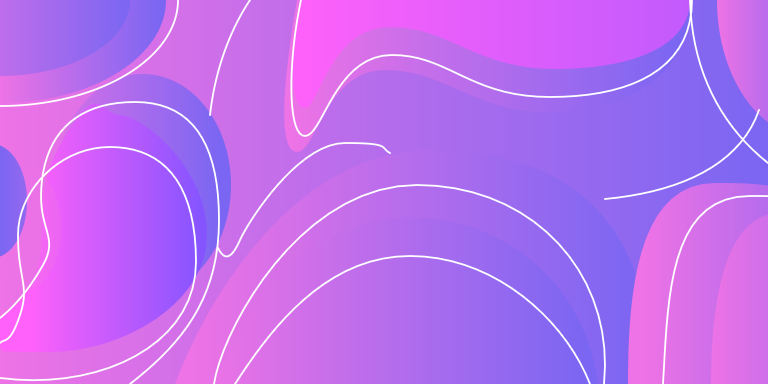
This background is drawn by a Shadertoy shader. Its source:

```glsl
// Flowing liquid blobs in pink, blue and magenta gradients under thin white curves.
// Outlines are chains of cubic curves, flattened to segments that give distance and
// inside/outside parity; the simpler blobs are ellipses. Layers are painted in order.

const vec2 BOARD = vec2(768.0, 384.0); // artboard units, y measured from the top
const int STEPS = 18;
const float STROKE = 0.9;
const vec3 PINK = vec3(0.93, 0.45, 0.90);
const vec3 ORCHID = vec3(0.70, 0.42, 0.93);
const vec3 BLUE = vec3(0.48, 0.40, 0.95);
const vec3 MAGENTA = vec3(1.0, 0.38, 0.98);
const vec3 VIOLET = vec3(0.52, 0.33, 1.0);
const vec3 WHITE = vec3(1.0);

struct Path { vec2 p, first, pen, handle; float dist, side; };

Path start(vec2 p, float x, float y) {
    vec2 a = vec2(x, y);
    return Path(p, a, a, a, 1e5, 1.0);
}

// Straight edge: updates the nearest distance and the crossing parity
void edge(inout Path s, vec2 b) {
    vec2 e = b - s.pen, w = s.p - s.pen;
    float t = clamp(dot(w, e) / max(dot(e, e), 1e-6), 0.0, 1.0);
    s.dist = min(s.dist, length(w - e * t));
    if ((s.pen.y > s.p.y) != (b.y > s.p.y) && w.x < e.x * w.y / e.y) s.side = -s.side;
    s.pen = b;
}

void curve(inout Path s, vec2 b, vec2 c, vec2 d) {
    vec2 a = s.pen;
    for (int i = 1; i <= STEPS; i++) {
        float t = float(i) / float(STEPS), u = 1.0 - t;
        edge(s, u*u*u*a + 3.0*u*t*(u*b + t*c) + t*t*t*d);
    }
    s.handle = 2.0 * d - c;
}

// First cubic of a path, then smooth continuations with a mirrored handle
void bend(inout Path s, vec4 handles, float x, float y) {
    curve(s, handles.xy, handles.zw, vec2(x, y));
}
void flow(inout Path s, float cx, float cy, float x, float y) {
    curve(s, s.handle, vec2(cx, cy), vec2(x, y));
}

float ellipse(vec2 p, vec2 center, vec2 r) {
    vec2 q = p - center;
    float k = length(q / r);
    return k * (k - 1.0) / max(length(q / (r * r)), 1e-5);
}

vec3 ramp(float x, float x0, float x1, vec3 a, vec3 b) {
    return mix(a, b, clamp((x - x0) / (x1 - x0), 0.0, 1.0));
}

void paint(inout vec3 col, vec3 ink, float d, float px) {
    col = mix(col, ink, clamp(0.5 - d / px, 0.0, 1.0));
}
void fill(inout vec3 col, vec3 ink, Path s, float px) {
    edge(s, s.first);
    paint(col, ink, s.side * s.dist, px);
}

void mainImage(out vec4 fragColor, in vec2 fragCoord) {
    vec2 p = fragCoord / iResolution.xy * BOARD;
    p.y = BOARD.y - p.y;
    float px = BOARD.y / iResolution.y;
    vec3 col = ramp(p.x, 0.0, BOARD.x, PINK, BLUE);
    Path s;

    // Corner blobs
    paint(col, ramp(p.x, 0.0, 160.0, PINK, BLUE), ellipse(p, vec2(0), vec2(166, 103)), px);
    paint(col, ramp(p.x, -90.0, 130.0, PINK, BLUE), ellipse(p, vec2(0), vec2(130, 76)), px);
    paint(col, ramp(p.x, 717.0, 775.0, PINK, ORCHID), ellipse(p, vec2(810, 0), vec2(93, 137)), px);

    // Top wave: soft shadow layer, then the bright layer
    s = start(p, 297.0, 0.0); bend(s, vec4(283, 80, 277, 152), 297.0, 152.0);
    flow(s, 325.0, 70.0, 385.0, 70.0); flow(s, 475.0, 112.0, 545.0, 112.0); flow(s, 690.0, 85.0, 690.0, 0.0);
    fill(col, ramp(p.x, 290.0, 680.0, PINK, BLUE), s, px);
    s = start(p, 300.0, 0.0); bend(s, vec4(288, 60, 291, 108), 305.0, 108.0);
    flow(s, 330.0, 27.0, 390.0, 27.0); flow(s, 475.0, 69.0, 555.0, 69.0); flow(s, 690.0, 45.0, 690.0, 0.0);
    fill(col, ramp(p.x, 290.0, 1100.0, MAGENTA, VIOLET), s, px);

    // Central hills
    s = start(p, 175.0, 384.0); bend(s, vec4(210, 290, 300, 150), 430.0, 150.0); flow(s, 650.0, 210.0, 655.0, 384.0);
    fill(col, ramp(p.x, 190.0, 640.0, PINK, BLUE), s, px);
    s = start(p, 215.0, 384.0); bend(s, vec4(250, 290, 320, 217), 410.0, 217.0); flow(s, 585.0, 280.0, 598.0, 384.0);
    fill(col, ramp(p.x, 205.0, 585.0, PINK, BLUE), s, px);

    // Lower right domes
    s = start(p, 628.0, 384.0); bend(s, vec4(628, 300, 635, 183), 715.0, 183.0); flow(s, 860.0, 183.0, 860.0, 384.0);
    fill(col, ramp(p.x, 645.0, 775.0, PINK, ORCHID), s, px);
    s = start(p, 711.0, 384.0); bend(s, vec4(711, 310, 722, 213), 780.0, 213.0); flow(s, 860.0, 213.0, 860.0, 384.0);
    fill(col, ramp(p.x, 711.0, 820.0, PINK, ORCHID), s, px);

    // Left cluster
    paint(col, ramp(p.x, 20.0, 220.0, PINK, BLUE), ellipse(p, vec2(143, 185), vec2(88, 111)), px);
    s = start(p, 0.0, 318.0); bend(s, vec4(70, 270, 20, 215), 60.0, 145.0);
    flow(s, 100.0, 115.0, 120.0, 115.0); flow(s, 207.0, 165.0, 207.0, 235.0);
    flow(s, 120.0, 352.0, 50.0, 352.0); flow(s, 10.0, 350.0, 0.0, 348.0);
    fill(col, ramp(p.x, 30.0, 203.0, MAGENTA, VIOLET), s, px);
    paint(col, mix(col, PINK, 0.35), ellipse(p, vec2(25, 228), vec2(36, 62)), px);
    paint(col, ramp(p.x, 0.0, 60.0, BLUE, ORCHID), ellipse(p, vec2(-8, 201), vec2(35, 57)), px);

    // White strokes: nearest distance over all the curves
    float line = abs(ellipse(p, vec2(0), vec2(178, 106)));
    s = start(p, 250.0, 0.0); bend(s, vec4(230, 30, 215, 70), 210.0, 115.0); line = min(line, s.dist);
    s = start(p, 301.0, 0.0); bend(s, vec4(288, 60, 287, 136), 305.0, 136.0);
    flow(s, 335.0, 55.0, 392.0, 55.0); flow(s, 470.0, 97.0, 550.0, 97.0); flow(s, 692.0, 70.0, 692.0, 0.0); line = min(line, s.dist);
    s = start(p, 690.0, 0.0); bend(s, vec4(692, 70, 720, 125), 768.0, 163.0); line = min(line, s.dist);
    s = start(p, 605.0, 199.0); bend(s, vec4(680, 192, 740, 165), 759.0, 110.0); line = min(line, s.dist);
    s = start(p, 218.0, 248.0); bend(s, vec4(225, 262, 232, 258), 240.0, 240.0);
    flow(s, 298.0, 143.0, 345.0, 143.0); flow(s, 380.0, 148.0, 390.0, 153.0); line = min(line, s.dist);
    s = start(p, 214.0, 384.0); bend(s, vec4(222, 330, 300, 185), 417.0, 185.0); flow(s, 615.0, 275.0, 604.0, 384.0); line = min(line, s.dist);
    s = start(p, 235.0, 384.0); bend(s, vec4(270, 330, 325, 256), 410.0, 256.0); flow(s, 565.0, 320.0, 590.0, 384.0); line = min(line, s.dist);
    s = start(p, 663.0, 384.0); bend(s, vec4(668, 300, 668, 196), 750.0, 196.0); flow(s, 860.0, 196.0, 860.0, 384.0); line = min(line, s.dist);
    s = start(p, 130.0, 384.0); bend(s, vec4(180, 345, 219, 300), 219.0, 220.0); flow(s, 190.0, 102.0, 135.0, 102.0);
    flow(s, 48.0, 130.0, 42.0, 180.0); flow(s, 60.0, 235.0, 43.0, 265.0); flow(s, 10.0, 310.0, 0.0, 318.0); line = min(line, s.dist);
    s = start(p, 0.0, 378.0); bend(s, vec4(100, 391, 196, 345), 196.0, 262.0); flow(s, 160.0, 147.0, 110.0, 147.0);
    flow(s, 18.0, 190.0, 18.0, 235.0); flow(s, 30.0, 285.0, 20.0, 315.0); flow(s, 5.0, 338.0, 0.0, 343.0); line = min(line, s.dist);
    paint(col, WHITE, line - STROKE, px);

    fragColor = vec4(col, 1.0);
}
```
